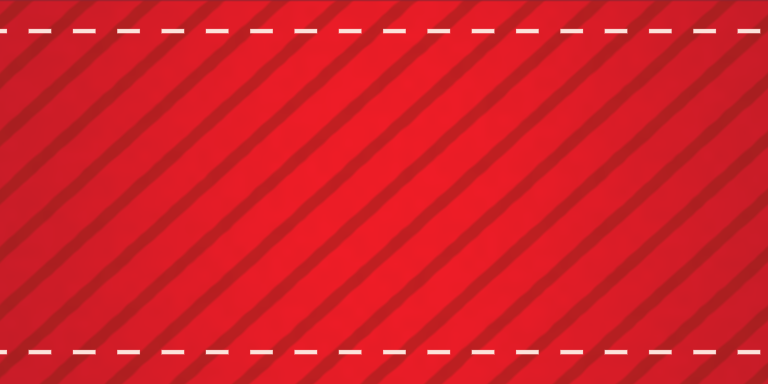
A WebGL 1 fragment shader for this pattern:

```glsl
precision highp float;
// Red banner with slanted darker stripes, a soft radial glow and a row of
// stitched dashes near the top and bottom edges. Stripes and dashes are
// folded with fract; value noise adds slight mottling and edge wobble.

uniform vec2 u_resolution;

const vec3 GLOW_RED    = vec3(0.93, 0.11, 0.15);
const vec3 EDGE_RED    = vec3(0.78, 0.11, 0.155);
const vec3 STRIPE_GLOW = vec3(0.755, 0.12, 0.13);
const vec3 STRIPE_EDGE = vec3(0.66, 0.12, 0.125);
const vec3 THREAD      = vec3(0.99, 0.89, 0.86);
const vec3 RIM         = vec3(0.55, 0.14, 0.19);

// Lengths are in canvas heights.
const float STRIPE_SLOPE  = 0.906;
const float STRIPE_PERIOD = 0.1667;  // measured horizontally
const float STRIPE_WIDTH  = 0.046;   // measured horizontally
const float STRIPE_START  = 0.065;   // stripe centre on the top edge
const float DASH_PERIOD   = 0.1154;
const float DASH_START    = 0.104;
const vec2  DASH_HALF     = vec2(0.0295, 0.0056);
const float TOP_SEAM      = 0.919;
const float BOTTOM_SEAM   = 0.083;

float hash(vec2 cell) {
  vec3 p = fract(vec3(cell.xyx) * 0.1031);
  p += dot(p, p.yzx + 33.33);
  return fract((p.x + p.y) * p.z);
}

float valueNoise(vec2 p) {
  vec2 cell = floor(p);
  vec2 f = fract(p);
  f = f * f * (3.0 - 2.0 * f);
  float low = mix(hash(cell), hash(cell + vec2(1.0, 0.0)), f.x);
  float high = mix(hash(cell + vec2(0.0, 1.0)), hash(cell + vec2(1.0, 1.0)), f.x);
  return mix(low, high, f.y);
}

// Signed offset from the nearest repeat centre.
float repeatOffset(float x, float start, float period) {
  return (fract((x - start) / period + 0.5) - 0.5) * period;
}

// Coverage of a shape from its signed distance.
float coverage(float dist, float softness) {
  return 1.0 - smoothstep(-softness, softness, dist);
}

float stripeDistance(vec2 p, float wobble) {
  // Slide each point along its stripe to the top edge.
  float topX = p.x + (1.0 - p.y) / STRIPE_SLOPE;
  float offset = abs(repeatOffset(topX, STRIPE_START, STRIPE_PERIOD));
  float toNormal = STRIPE_SLOPE / length(vec2(1.0, STRIPE_SLOPE));
  return (offset - 0.5 * STRIPE_WIDTH) * toNormal + wobble;
}

float dashDistance(vec2 p, float seamY) {
  vec2 q = vec2(repeatOffset(p.x, DASH_START, DASH_PERIOD), p.y - seamY);
  vec2 d = abs(q) - DASH_HALF;
  return length(max(d, 0.0)) + min(max(d.x, d.y), 0.0);
}

void main() {
  vec2 p = gl_FragCoord.xy / u_resolution.y;
  float pixel = 1.0 / u_resolution.y;
  float aspect = u_resolution.x * pixel;

  // Glow fading towards the sides and corners
  vec2 fromCentre = p - 0.5 * vec2(aspect, 1.0);
  float fade = smoothstep(0.1, 1.15, length(fromCentre * vec2(1.0, 0.75)));
  vec3 colour = mix(GLOW_RED, EDGE_RED, fade);

  // Diagonal stripes with slightly uneven edges
  float wobble = (valueNoise(p * 45.0) - 0.5) * 0.003;
  float stripe = coverage(stripeDistance(p, wobble), max(pixel, 0.0045));
  colour = mix(colour, mix(STRIPE_GLOW, STRIPE_EDGE, fade), stripe);

  // Faint mottling
  colour *= 1.0 + 0.025 * (valueNoise(p * 32.0 + 7.0) - 0.5);

  // Thin dark rim along the top
  colour = mix(colour, RIM, 0.7 * coverage(1.0 - p.y - 0.003, pixel));

  // Stitched seams
  float seams = min(dashDistance(p, TOP_SEAM), dashDistance(p, BOTTOM_SEAM));
  colour = mix(colour, THREAD, coverage(seams, max(0.75 * pixel, 0.002)));

  gl_FragColor = vec4(colour, 1.0);
}
```
